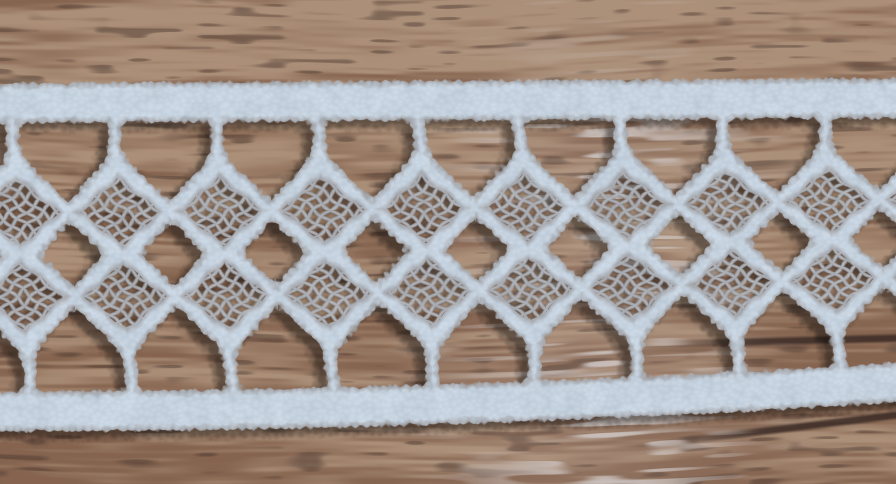
This pattern is drawn by a WebGL 2 fragment shader. Its source:

```glsl
#version 300 es
precision highp float;
// A strip of white cotton lace on glossy wood: two rows of mesh-filled
// diamonds tied by stems to a rail above and below. One folded distance
// function gives the lace and its shadow; stretched noise gives the grain.
uniform vec2 u_resolution;
out vec4 outColor;

// Lengths are in canvas heights.
const float ASPECT = 1.855;
const float PITCH = 0.2095;    // diamond spacing, about 8.9 across
const float PHASE = 0.038;     // centre of the first diamond
const float SHEAR = 0.062;     // sideways lean of the columns
const float SEAM = 0.508;      // line between rows, as a share of rail gap
const float GAP = 0.62;        // nominal distance between rails
const float ROW = 0.0853;      // row centre to seam
const float RADIUS = 0.124;    // diamond half diagonal
const float MESH = 0.073;      // mesh window half diagonal
const float MESH_CELLS = 5.0;
const float THREAD = 0.0036;
const float STEM = 0.0125;
const float RAIL = 0.040;
const float FUZZ = 0.009;
const vec2 SHADOW_SHIFT = vec2(0.019, 0.013);

const vec3 COTTON = vec3(0.77, 0.82, 0.87);
const vec3 COTTON_EDGE = vec3(0.65, 0.66, 0.68);
const vec3 WOOD_LIGHT = vec3(0.67, 0.56, 0.47);
const vec3 WOOD_MID = vec3(0.52, 0.39, 0.31);
const vec3 WOOD_DARK = vec3(0.27, 0.20, 0.17);
const vec3 GLINT = vec3(0.82, 0.79, 0.78);

float hash(vec2 p) {
  return fract(sin(dot(p, vec2(127.1, 311.7))) * 43758.55);
}

float noise(vec2 p) {
  vec2 i = floor(p), f = fract(p);
  f = f * f * (3.0 - 2.0 * f);
  vec2 e = vec2(0.0, 1.0);
  return mix(mix(hash(i), hash(i + e.yx), f.x),
             mix(hash(i + e), hash(i + e.yy), f.x), f.y);
}

// Distance to the nearest scattered point.
float cellular(vec2 p) {
  vec2 i = floor(p);
  float d = 2.0;
  for (int y = -1; y <= 1; y++)
    for (int x = -1; x <= 1; x++) {
      vec2 c = i + vec2(x, y);
      d = min(d, length(c + vec2(hash(c), hash(c + 57.3)) - p));
    }
  return d;
}

float smin(float a, float b, float k) {
  float h = max(k - abs(a - b), 0.0) / k;
  return min(a, b) - 0.25 * k * h * h;
}

float diamond(vec2 q) {
  return (abs(q.x) + abs(q.y) - RADIUS) * 0.7071;
}

// Signed distance to the lace, negative on the cotton.
float lace(vec2 p) {
  float u = p.x / ASPECT;
  float low = 0.150 + 0.060 * u * u, high = 0.787 + 0.010 * u;
  float rail = min(abs(p.y - low), abs(p.y - high)) - RAIL;

  // Fold into one column and one row.
  float s = ((p.y - low) / (high - low) - SEAM) * GAP;
  float x = p.x - PHASE + SHEAR * (p.y - 0.565);
  float column = floor(x / PITCH + 0.5);
  vec2 q = vec2(x - column * PITCH, abs(s) - ROW);
  float d = smin(diamond(q), diamond(vec2(PITCH - abs(q.x), q.y)), 0.014);
  d = smin(d, diamond(vec2(q.x, abs(s) + ROW)), 0.014);
  d += 0.0016 * sin(q.x * 230.0) * sin(q.y * 210.0 + column);

  float stem = max(abs(q.x + 0.003 * sin(s * 35.0 + column)) - STEM, -q.y);
  stem = max(stem, abs(s) - 0.5 * GAP);
  d = smin(smin(d, stem, 0.022), rail, 0.016);
  d += FUZZ * (cellular(p * 65.0) - 0.5);

  // Cut the window, leaving uneven crossed threads.
  float seed = 6.28 * hash(vec2(column, step(0.0, s)));
  vec2 m = vec2(q.x * 0.9, q.y * 1.1);
  vec2 g = vec2(m.x + m.y, m.x - m.y);
  float window = (max(abs(g.x), abs(g.y)) - MESH) * 0.7071;
  float cell = 2.0 * MESH / MESH_CELLS;
  g = g / cell + 0.16 * sin(g.yx * 75.0 + vec2(seed, seed * 1.7));
  vec2 t = abs(fract(g) - 0.5) * cell * 0.7071;
  float thread = min(t.x, t.y) - THREAD;
  return max(d, -max(window + 0.003 * sin(seed + q.x * 120.0), -thread));
}

vec3 wood(vec2 p) {
  float y = p.y + 0.012 * sin(p.x * 2.3) + 0.005 * sin(p.x * 6.1 + p.y * 9.0);
  float broad = noise(vec2(p.x * 2.2, y * 26.0));
  float fine = noise(vec2(p.x * 9.0, y * 130.0));
  float tone = 0.55 * broad + 0.45 * fine + 0.25 * (p.y - 0.4);
  vec3 c = mix(WOOD_MID, WOOD_LIGHT, smoothstep(0.2, 0.8, tone));
  float pore = noise(vec2(p.x * 14.0 + 40.0, y * 85.0));
  c = mix(c, WOOD_DARK, 0.45 * smoothstep(0.68, 0.92, pore));
  // Dark plank joints at the right.
  float joint = min(abs(p.y - 0.255 - 0.025 * p.x), abs(p.y + 0.08 - 0.12 * p.x));
  c = mix(c, WOOD_DARK, (1.0 - smoothstep(0.003, 0.012, joint)) * smoothstep(1.3, 1.6, p.x));
  // Broken reflections along the grain.
  float gloss = exp(-pow((p.x - 1.25) / 0.27, 2.0)) * (1.0 - 0.75 * smoothstep(0.7, 0.85, p.y));
  float streak = smoothstep(0.58, 0.82, noise(vec2(p.x * 8.0 + 9.0, y * 92.0)));
  return mix(c, GLINT, gloss * (0.12 + 0.75 * streak));
}

void main() {
  vec2 p = gl_FragCoord.xy / u_resolution.y;
  float soft = max(0.0025, 0.8 / u_resolution.y);
  float d = lace(p);
  float shade = 1.0 - smoothstep(-0.012, 0.014, lace(p + SHADOW_SHIFT));
  vec3 ground = wood(p) * (1.0 - 0.42 * shade);

  // Rounded pile, darker at the rim.
  float pile = 0.05 * (0.5 - cellular(p * vec2(75.0, 95.0))) + 0.04 * (noise(p * 45.0) - 0.5);
  vec3 cotton = mix(COTTON_EDGE, COTTON, smoothstep(0.0, 0.014, -d)) + pile;
  outColor = vec4(mix(cotton, ground, smoothstep(-soft, soft, d)), 1.0);
}
```
